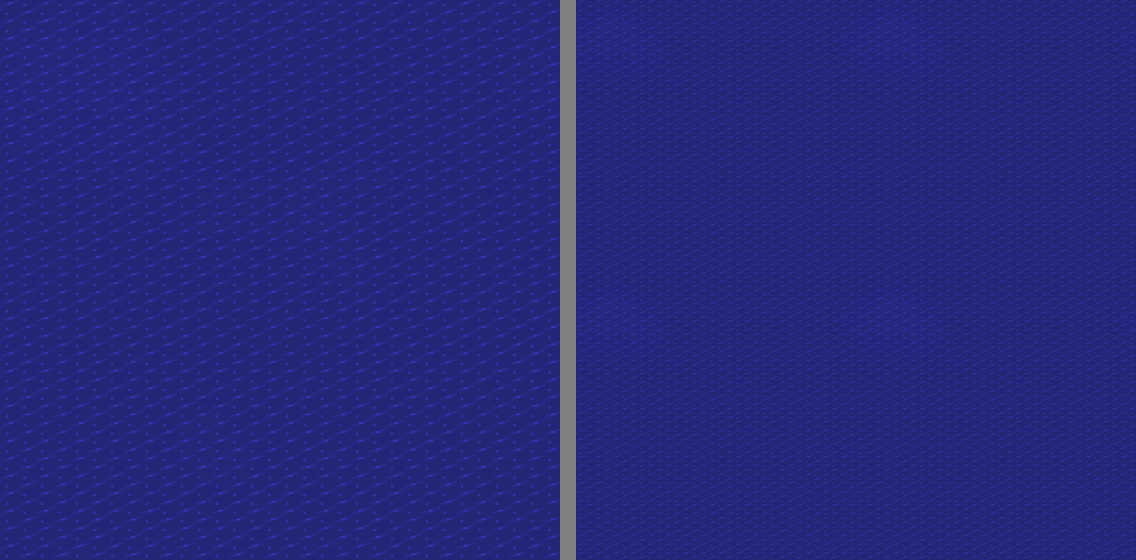
Left: one tile. Right: repeated 2 by 2.
This texture is drawn by a Shadertoy shader. Its source:

```glsl
// Deep blue woven cloth: a staggered grid of slanted threads, each with a
// short bright dash, a small glint and faint flecks, over soft broad shading.
// Every repeat count is whole and the noise wraps, so the cloth tiles.

const float COLUMNS = 32.0;             // thread columns across, staggered in pairs
const float ROW_STEP = 0.5;             // row height, in column widths
const vec2 PHASE = vec2(0.56, 0.0);     // shift of the whole weave
const float THREAD_SLOPE = 0.36;
const float DASH_SLOPE = 0.22;
const float SOFTNESS = 0.065;           // edge blur, in column widths
const vec2 DASH_POS = vec2(0.05, -0.18);
const vec2 GLINT_POS = vec2(-0.16, 0.21);
const float THREAD_HALF = 0.47;
const float THREAD_RADIUS = 0.08;
const float DASH_HALF = 0.08;
const float DASH_RADIUS = 0.05;
const float GLINT_RADIUS = 0.07;
const float FLECK_RADIUS = 0.04;
const int FLECKS = 4;
const float WEAR = 0.10;                // brightness change between threads
const float SHADE = 0.03;               // strength of the broad shading
const float GLOW = 0.038;               // lift of the pale upper left area
const vec2 GLOW_POS = vec2(0.15, 0.82);

const vec3 BASE = vec3(0.138, 0.146, 0.465);
const vec3 THREAD = vec3(0.160, 0.162, 0.535);
const vec3 FLECK = vec3(0.180, 0.190, 0.610);
const vec3 BRIGHT = vec3(0.206, 0.216, 0.710);

const float TAU = 6.2831853;

float hash(vec2 p) {
    vec3 h = fract(vec3(p.xyx) * 0.1031);
    h += dot(h, h.yzx + 33.33);
    return fract((h.x + h.y) * h.z);
}

float cornerSlope(vec2 cell, vec2 offset, float period) {
    float angle = TAU * hash(mod(cell, period) + 7.0);
    return dot(vec2(cos(angle), sin(angle)), offset);
}

// Gradient noise that wraps after a whole number of cells
float wrapNoise(vec2 p, float period) {
    vec2 i = floor(p), f = fract(p);
    vec2 u = f * f * f * (f * (f * 6.0 - 15.0) + 10.0);
    vec2 e = vec2(1.0, 0.0);
    float low = mix(cornerSlope(i, f, period),
                    cornerSlope(i + e, f - e, period), u.x);
    float high = mix(cornerSlope(i + e.yx, f - e.yx, period),
                     cornerSlope(i + 1.0, f - 1.0, period), u.x);
    return mix(low, high, u.y);
}

// Distance to the spine of a slanted stroke centred at the origin
float strokeDistance(vec2 p, float halfLength, float slope) {
    vec2 along = normalize(vec2(1.0, slope));
    return length(p - along * clamp(dot(p, along), -halfLength, halfLength));
}

float coverage(float d, float radius, float blur) {
    return 1.0 - smoothstep(radius - blur * 0.5, radius + blur * 0.5, d);
}

void mainImage(out vec4 fragColor, in vec2 fragCoord) {
    vec2 uv = fragCoord / iResolution.xy;
    vec2 p = uv * COLUMNS - PHASE;
    float blur = max(SOFTNESS, COLUMNS / iResolution.y);
    float thread = 0.0, fleck = 0.0, bright = 0.0;

    // Gather the threads of the nearest rows; odd rows shift by one column
    float nearestRow = floor(p.y / ROW_STEP + 0.5);
    for (int j = -1; j <= 1; j++) {
        float row = nearestRow + float(j);
        float x = p.x - mod(row, 2.0);
        float column = floor(x * 0.5 + 0.5);
        vec2 q = vec2(x - 2.0 * column, p.y - row * ROW_STEP);
        vec2 id = vec2(mod(column, COLUMNS * 0.5), mod(row, COLUMNS / ROW_STEP));
        float wear = 1.0 - WEAR * hash(id);

        // Dim thread with a ragged edge
        vec2 d = q - DASH_POS;
        float ragged = THREAD_RADIUS + 0.09 * wrapNoise(q * 7.0 + 28.0, 56.0);
        thread = max(thread, coverage(strokeDistance(d, THREAD_HALF, THREAD_SLOPE),
                                      ragged, blur));

        // Bright dash and round glint
        float dash = strokeDistance(d, DASH_HALF, DASH_SLOPE);
        bright = max(bright, wear * coverage(dash, DASH_RADIUS, blur));
        float glint = length(q - GLINT_POS);
        bright = max(bright, 0.9 * wear * coverage(glint, GLINT_RADIUS, blur));

        // Small flecks strewn beside the thread
        for (int k = 0; k < FLECKS; k++) {
            float n = float(k);
            float along = 0.8 * ((n + 0.5) / float(FLECKS) - 0.5);
            float aside = (hash(vec2(n, 3.0)) - 0.5) * 0.22;
            vec2 spot = vec2(along, along * THREAD_SLOPE + aside);
            fleck = max(fleck, 0.75 * wear * coverage(length(d - spot),
                                                    FLECK_RADIUS, blur));
        }
    }

    vec3 color = mix(BASE, THREAD, 0.9 * thread);
    color = mix(color, FLECK, fleck);
    color = mix(color, BRIGHT, bright);

    // Broad wrapped shading and one pale area
    vec2 toGlow = fract(uv - GLOW_POS + 0.5) - 0.5;
    float glow = 1.0 - smoothstep(0.04, 0.24, length(toGlow));
    color *= 1.0 + SHADE * wrapNoise(uv * 4.0, 4.0) + GLOW * glow;
    fragColor = vec4(color, 1.0);
}
```
